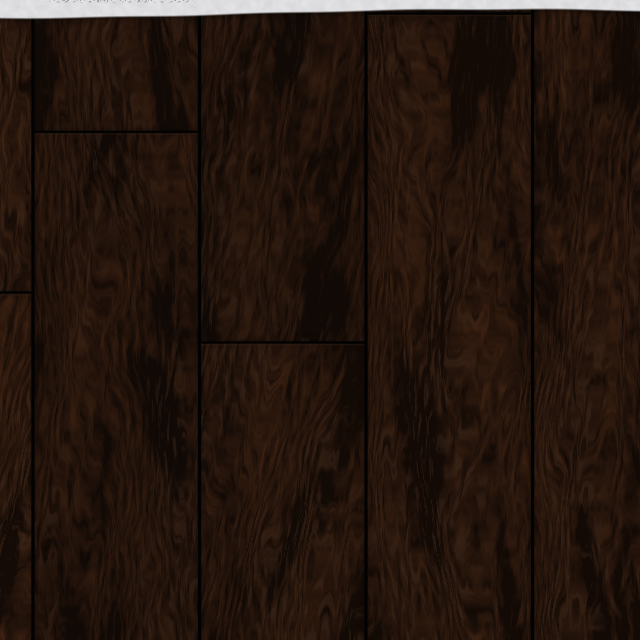
This texture is drawn by a Shadertoy shader. Its source:

```glsl
// Dark stained oak floor: upright planks with staggered joints below a pale wavy top strip.

#define PLANK_WIDTH 0.2602
#define FIRST_SEAM 0.0515
#define SEAM_HALF 0.0025
#define JOINT_HALF 0.0018
#define RINGS 50.0          // growth rings per canvas width
#define BEND 2.0            // how far the rings wander
#define RING_CONTRAST 0.13
#define FIBRE_CONTRAST 0.36
#define BLOTCH_CONTRAST 0.40
#define PORE_DEPTH 0.20

const vec3 WOOD_DARK = vec3(0.072, 0.038, 0.021);
const vec3 WOOD_LIGHT = vec3(0.218, 0.120, 0.064);
const vec3 WOOD_WORN = vec3(0.200, 0.132, 0.092);
const vec3 SEAM_COLOR = vec3(0.012, 0.008, 0.007);
const vec3 STRIP_COLOR = vec3(0.87, 0.87, 0.88);

// Height of the end joint in each column, left to right (negative: none)
const float JOINTS[5] = float[5](0.543, 0.794, 0.465, 0.979, -1.0);

vec2 hash2(vec2 p) {
    vec3 a = fract(vec3(p.xyx) * vec3(0.1031, 0.1030, 0.0973));
    a += dot(a, a.yzx + 33.33);
    return fract((a.xx + a.yz) * a.zy);
}

// Layered, rotated and mutually warped sines, roughly -1 to 1
float waves(vec2 p) {
    const mat2 turn = mat2(0.8, 0.6, -0.6, 0.8);
    float sum = 0.0, amp = 0.6;
    for (int i = 0; i < 4; i++) {
        p += 0.7 * sin(p.yx * 0.8 + float(i) * 1.9);
        sum += amp * sin(p.x) * sin(p.y);
        p = turn * p * 1.7 + 2.3;
        amp *= 0.6;
    }
    return sum;
}

// Cellular noise: distance to the nearest scattered point
float cells(vec2 p) {
    vec2 cell = floor(p);
    float nearest = 2.0;
    for (int y = -1; y <= 1; y++)
        for (int x = -1; x <= 1; x++) {
            vec2 c = cell + vec2(x, y);
            nearest = min(nearest, length(c + hash2(c + 100.0) - p));
        }
    return nearest;
}

// Smooth line of a given half width
float line(float dist, float halfWidth, float px) {
    return 1.0 - smoothstep(halfWidth - px, halfWidth + px, abs(dist));
}

vec3 wood(vec2 p, vec2 plankId) {
    vec2 seed = hash2(plankId + 7.0);
    vec2 q = p + seed * 17.0;
    q.x -= p.y * mix(-0.03, 0.16, seed.y * seed.y);

    // Ring phase also steers the fibres and pores along the grain
    float bend = waves(q * vec2(22.0, 5.0));
    float wobble = waves(q * vec2(90.0, 24.0));
    float phase = q.x * RINGS + bend * BEND * (0.7 + seed.x) + wobble * 0.25;
    float ring = sin(6.2832 * phase);
    float fibre = waves(vec2(phase * 6.0, q.y * 55.0));
    float blotch = waves(q * vec2(28.0, 7.0) + 9.0);
    float pore = 1.0 - smoothstep(0.1, 0.5, cells(vec2(phase * 3.5, q.y * 35.0)));

    float tone = 0.53 + RING_CONTRAST * ring * (0.8 + 0.8 * wobble)
               + FIBRE_CONTRAST * fibre + BLOTCH_CONTRAST * blotch * 0.6
               - PORE_DEPTH * pore;
    tone -= BLOTCH_CONTRAST * smoothstep(0.2, 0.6, -blotch);
    vec3 color = mix(WOOD_DARK, WOOD_LIGHT, clamp(tone, 0.0, 1.15));

    // Greyish wear on raised fibres
    float worn = smoothstep(0.1, 0.6, fibre) * smoothstep(-0.2, 0.4, bend);
    color = mix(color, WOOD_WORN, 0.5 * worn);
    return color * mix(0.88, 1.10, seed.x);
}

void mainImage(out vec4 fragColor, in vec2 fragCoord) {
    vec2 uv = fragCoord / iResolution.xy;
    float px = 0.7 / iResolution.y;

    // Plank layout
    float across = (uv.x - FIRST_SEAM) / PLANK_WIDTH;
    float column = floor(across);
    float joint = JOINTS[clamp(int(column) + 1, 0, 4)];
    float toSeam = (across - floor(across + 0.5)) * PLANK_WIDTH;
    float toJoint = uv.y - joint;
    vec3 color = wood(uv, vec2(column, step(0.0, toJoint)));

    // Bevel shade, worn lip below the joint, then the dark gaps
    float edge = min(abs(toSeam), abs(toJoint));
    color *= 1.0 - 0.35 * exp(-edge / 0.004);
    color = mix(color, WOOD_WORN, 0.4 * line(toJoint + 0.0035, 0.001, px));
    float gap = max(line(toSeam, SEAM_HALF, px), line(toJoint, JOINT_HALF, px));
    color = mix(color, SEAM_COLOR, gap);

    // Pale top strip with a soft shadow and faint specks
    float depth = 0.0215 + 0.007 * cos(uv.x * 4.0) + 0.0006 * sin(uv.x * 27.0);
    float above = uv.y - 1.0 + depth;
    color *= 1.0 - 0.5 * exp(-max(-above, 0.0) / 0.004);
    float speck = smoothstep(0.1, 0.5, waves(uv * 500.0));
    speck *= smoothstep(0.994, 0.999, uv.y) * line(uv.x - 0.19, 0.11, 0.03);
    vec3 strip = STRIP_COLOR * (1.0 + 0.03 * waves(uv * 160.0) - 0.3 * speck);
    color = mix(color, strip, smoothstep(-0.0012 - px, 0.0012 + px, above));

    fragColor = vec4(color, 1.0);
}
```
